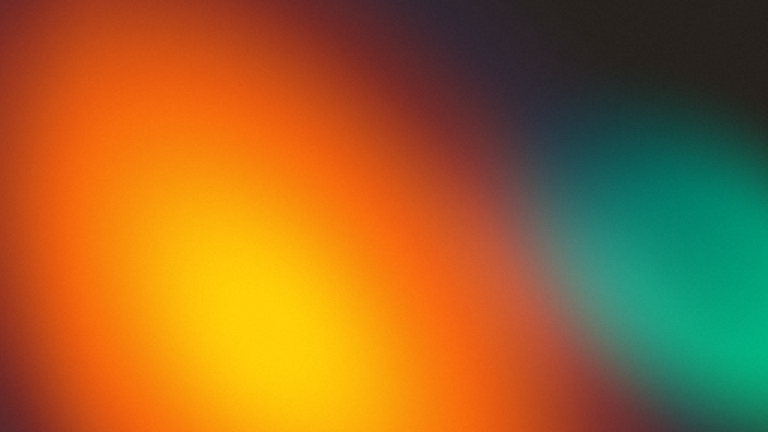
Give the GLSL for this background, as a Shadertoy shader.

```glsl
// Soft blurred colour field: a slanted amber glow cools through red and plum
// into charcoal, with a tilted teal glow at the right and a pale haze between.
// Each glow is an elliptical distance fed through smooth colour ramps.

// Distance from a centre, scaled so that 1 lies on a tilted ellipse.
float ellipseDist(vec2 p, vec2 centre, vec2 axis, vec2 radii) {
    vec2 q = p - centre;
    return length(vec2(dot(q, axis), dot(q, vec2(-axis.y, axis.x))) / radii);
}

// Amber core to charcoal, by distance from the warm glow.
vec3 warmRamp(float d) {
    vec3 c = mix(vec3(1.0, 0.81, 0.03), vec3(0.96, 0.38, 0.05), smoothstep(0.1, 0.95, d));
    c = mix(c, vec3(0.50, 0.16, 0.14), smoothstep(0.75, 1.45, d));
    c = mix(c, vec3(0.19, 0.15, 0.20), smoothstep(1.2, 1.85, d));
    return mix(c, vec3(0.15, 0.13, 0.11), smoothstep(1.7, 2.4, d));
}

float hash(vec2 p) {
    vec3 q = fract(vec3(p.xyx) * 0.1031);
    q += dot(q, q.yzx + 33.33);
    return fract((q.x + q.y) * q.z);
}

void mainImage(out vec4 fragColor, in vec2 fragCoord) {
    vec2 uv = fragCoord / iResolution.xy;
    vec2 p = uv * vec2(16.0 / 9.0, 1.0);

    // Warm glow: a sheared ellipse, a little darker along the left side
    vec2 q = p - vec2(0.616, 0.236);
    float warmDist = length(vec2(q.x + 0.42 * q.y, q.y) / vec2(0.514, 0.648));
    warmDist += 0.09 * (1.0 - smoothstep(0.0, 0.25, p.x));
    vec3 colour = warmRamp(warmDist);

    // Teal glow, brighter toward the lower right
    float tealDist = ellipseDist(p, vec2(1.667, 0.363), vec2(0.8, -0.6), vec2(0.44, 0.266));
    float shade = 0.45 + 0.39 * ((p.x - 1.435) - (p.y - 0.5));
    vec3 teal = vec3(0.0, shade, 0.22 + 0.4 * shade);
    colour = mix(colour, teal, 1.0 - smoothstep(0.45, 1.55, tealDist));

    // Pale haze where the two glows meet
    float hazeDist = ellipseDist(p, vec2(1.308, 0.352), vec2(0.66, -0.75), vec2(0.22, 0.127));
    colour += vec3(0.21, 0.19, 0.17) * exp(-0.5 * hazeDist * hazeDist);

    // Fine grain
    colour += 0.015 * (hash(floor(p * 288.0)) - 0.5);
    fragColor = vec4(clamp(colour, 0.0, 1.0), 1.0);
}
```
